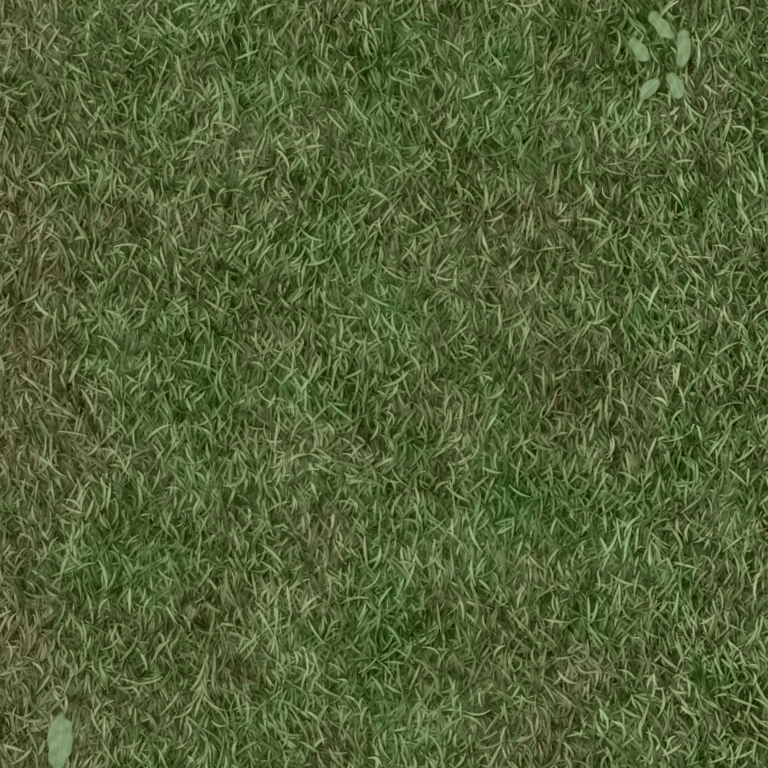
Give the GLSL for this texture, as a Shadertoy shader.

```glsl
// A mown lawn seen from above: layers of short thin blades, scattered one per
// grid cell, each with a soft shadow, over dark mottled ground. Gradient noise
// drives the dry and lush patches; a few pale broad leaves lie on top.

const vec3 DARK_GRASS = vec3(0.135, 0.185, 0.03);
const vec3 PALE_GRASS = vec3(0.54, 0.60, 0.42);
const vec3 MEAN_GRASS = vec3(0.335, 0.387, 0.215);
const vec3 DRY_SHIFT  = vec3(0.030, -0.022, 0.008);
const vec3 LEAF_COLOR = vec3(0.53, 0.63, 0.45);
const int   LAYERS = 9;
const float CELL   = 0.022;

vec3 hash3(vec2 p) {
    vec3 q = fract(p.xyx * vec3(0.1031, 0.1030, 0.0973));
    q += dot(q, q.yxz + 33.33);
    return fract((q.xxy + q.yzz) * q.zyx);
}

float cornerSlope(vec2 corner, vec2 offset) {
    float a = 6.2832 * hash3(corner + 71.0).x;
    return dot(vec2(cos(a), sin(a)), offset);
}

// Gradient noise, roughly -0.7 to 0.7
float gradientNoise(vec2 p) {
    vec2 i = floor(p), f = p - i;
    vec2 u = f * f * f * (f * (f * 6.0 - 15.0) + 10.0);
    vec2 e = vec2(0.0, 1.0);
    return mix(mix(cornerSlope(i, f), cornerSlope(i + e.yx, f - e.yx), u.x),
               mix(cornerSlope(i + e, f - e), cornerSlope(i + e.yy, f - e.yy), u.x), u.y);
}

vec2 rotate(vec2 p, float a) {
    float c = cos(a), s = sin(a);
    return vec2(c * p.x + s * p.y, c * p.y - s * p.x);
}

float coverage(float d, float soft) {
    return 1.0 - smoothstep(-soft, soft, d);
}

vec3 grassColor(float tone, float dryness) {
    return mix(DARK_GRASS, PALE_GRASS, tone) + DRY_SHIFT * dryness;
}

// Distance to a tapered blade lying along x, bowed sideways by bend
float bladeDistance(vec2 p, float halfLength, float halfWidth, float bend) {
    float s = clamp(p.x / halfLength, -1.0, 1.0);
    float across = p.y - bend * (s * s - 0.4);
    float past = max(abs(p.x) - halfLength, 0.0);
    return length(vec2(past, across)) - halfWidth * (1.0 - 0.6 * s * s);
}

// Paints one layer of blades over the colour below
vec3 paintBlades(vec3 color, vec2 uv, float depth, float dryness, float lean, float soft) {
    vec2 p = uv / CELL + hash3(vec2(depth * 90.0, 5.0)).xy;
    vec2 home = floor(p);
    for (int j = -1; j <= 1; j++)
    for (int i = -1; i <= 1; i++) {
        vec2 cell = home + vec2(i, j);
        vec2 seed = cell + 60.0 + floor(depth * 40.0) * vec2(37.0, 53.0);
        vec3 place = hash3(seed);
        vec3 look = hash3(seed + 311.7);
        vec3 form = hash3(seed + 157.3);

        // Mostly upright, with a broad spread of directions
        float angle = 1.5708 + lean + (place.z + form.z - 1.0) * 1.6;
        vec2 q = rotate((p - cell - place.xy) * CELL, angle);
        float halfLength = mix(0.008, 0.020, form.x);
        float halfWidth = mix(0.0013, 0.0022, look.z);
        float bend = (form.y - 0.5) * 0.009;

        float d = bladeDistance(q, halfLength, halfWidth, bend);
        float shade = bladeDistance(q + vec2(0.0, 0.0014), halfLength, halfWidth, bend);
        color = mix(color, DARK_GRASS - 0.02, 0.31 * coverage(shade - 0.0008, 0.0024));

        float tone = mix(0.56, 0.73, depth) + (look.x - 0.5) * 0.78;
        tone += 0.08 * clamp(q.x / halfLength, -1.0, 1.0);
        vec3 blade = grassColor(tone, dryness + (look.y - 0.5) * 1.1);
        color = mix(color, blade, 0.95 * coverage(d, soft));
    }
    return color;
}

// Paints an oval leaf with a faint midrib
vec3 paintLeaf(vec3 color, vec2 p, float angle, vec2 size, float soft) {
    vec2 q = rotate(p, angle);
    float d = (length(q / size) - 1.0) * size.y + 0.004 * gradientNoise(p * 60.0);
    float rib = 0.05 * coverage(abs(q.y) - 0.001, soft);
    vec3 leaf = LEAF_COLOR + rib + 0.12 * gradientNoise(p * 90.0);
    color = mix(color, DARK_GRASS, 0.35 * coverage(d - 0.002, 0.004));
    return mix(color, leaf, 0.88 * coverage(d, soft));
}

void mainImage(out vec4 fragColor, in vec2 fragCoord) {
    vec2 uv = fragCoord / iResolution.y;
    float soft = max(0.0015, 0.7 / iResolution.y);

    // Broad patches: dry toward the left edge, lush elsewhere
    float dryness = 1.0 * gradientNoise(uv * 5.0 + 3.0) + 0.9 * gradientNoise(uv * 13.0 + 20.0);
    dryness += 0.9 * (1.0 - smoothstep(0.0, 0.16, uv.x)) - 0.15;
    float lean = 0.6 * gradientNoise(uv * 4.0 + 40.0);

    // Ground, then blades from the lowest layer up
    float mottle = gradientNoise(uv * 70.0) + 0.5 * gradientNoise(uv * 150.0);
    vec3 color = grassColor(0.28 + 0.3 * mottle, dryness);
    for (int k = 0; k < LAYERS; k++) {
        float depth = float(k) / float(LAYERS - 1);
        color = paintBlades(color, uv, depth, dryness, lean, soft);
    }

    // Light variation from broad patches to fine grain, crisper at the right
    float light = 0.07 * gradientNoise(uv * 9.0 + 60.0) + 0.07 * gradientNoise(uv * 24.0 + 9.0);
    light += 0.11 * gradientNoise(uv * 62.0 + 30.0) + 0.05 * gradientNoise(uv * 190.0);
    float contrast = mix(1.10, 1.28, smoothstep(0.6, 1.0, uv.x));
    color = MEAN_GRASS + contrast * (color - MEAN_GRASS) + light;

    // Weed rosette near the top right, single leaf at the lower left
    for (int k = 0; k < 5; k++) {
        float a = 0.35 + 1.2566 * float(k);
        vec3 vary = hash3(vec2(k, 9));
        vec2 center = vec2(0.862, 0.922) + vec2(0.030, 0.044) * vec2(cos(a), sin(a));
        vec2 size = vec2(mix(0.017, 0.026, vary.x), 0.0095);
        color = paintLeaf(color, uv - center, 1.5 + 1.6 * (vary.y - 0.5), size, soft);
    }
    color = paintLeaf(color, uv - vec2(0.078, 0.033), 1.5, vec2(0.036, 0.016), soft);

    fragColor = vec4(clamp(color, 0.0, 1.0), 1.0);
}
```
